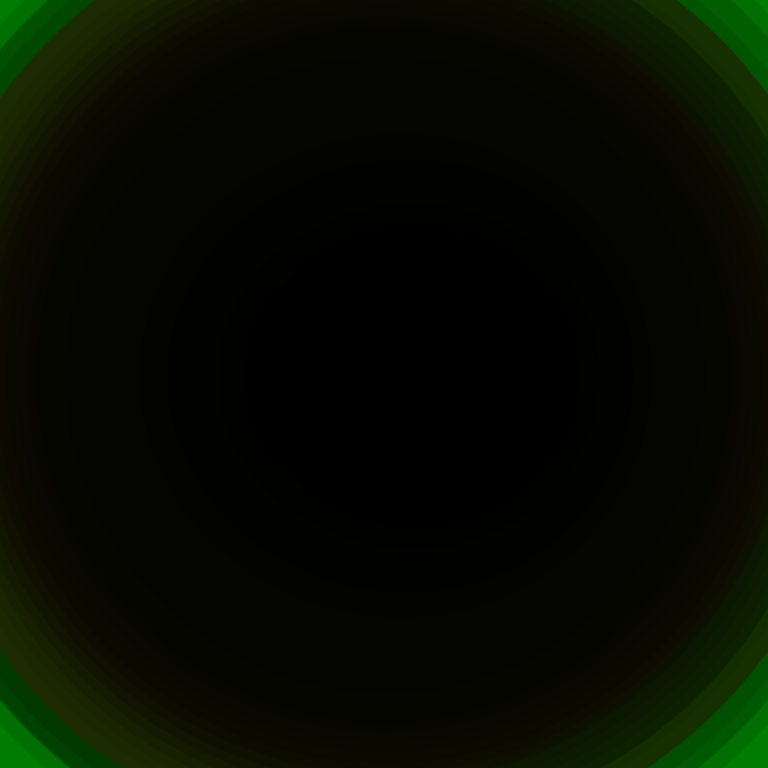
A three.js fragment shader for this background:

```glsl
// A dark, nearly black disc that warms to olive at its rim and breaks
// into stepped green rings in the four corners of the canvas.
// Radial ramps are terraced into thin bands, then tinted per side.
varying vec2 vUv;

// Turns a smooth ramp into soft-edged steps of the given width.
float terrace(float x, float width) {
  float k = x / width;
  return (floor(k) + smoothstep(0.8, 1.0, fract(k))) * width;
}

// Antialiased ring edge.
float edge(float radius, float r) {
  return smoothstep(radius - 0.002, radius + 0.002, r);
}

void main() {
  vec2 p = vUv - vec2(0.5, 0.512);
  float r = length(p);
  float right = smoothstep(-0.25, 0.25, p.x);
  float top = smoothstep(-0.25, 0.25, p.y);

  // Faint inner glow, darkest in a wide oval right of the middle.
  float oval = length((vUv - vec2(0.54, 0.51)) * vec2(0.93, 1.06));
  float inner = terrace(mix(oval, r, smoothstep(0.2, 0.45, r)), 0.03);
  vec3 color = vec3(0.024, 0.024, 0.0) * smoothstep(0.12, 0.47, inner);

  // Brown haze growing into an olive rim, greener on the right.
  float band = terrace(r, 0.013);
  color += vec3(0.022, 0.014, 0.0) * smoothstep(0.43, 0.51, band);
  vec3 rim = mix(vec3(0.06, 0.125, 0.0), vec3(0.035, 0.145, 0.0), right);
  color += rim * smoothstep(0.49, 0.6, band);

  // Dark green arc inside the right rim.
  float arc = edge(0.53, r) * (1.0 - edge(0.585, r)) * right;
  color = mix(color, vec3(0.025, 0.09, 0.0), 0.5 * arc);

  // Corner rings: dark green, then two brighter steps.
  float shade = mix(mix(0.22, 0.31, right), mix(0.28, 0.33, right), top);
  float shift = 0.01 * right * top;
  color = mix(color, vec3(0.0, shade, 0.0), edge(0.616 + shift * 0.3, r));
  color.g += 0.035 * edge(0.637, r);
  color = mix(color, vec3(0.0, 0.43, 0.0), edge(0.655 + shift, r));
  color = mix(color, vec3(0.0, 0.49, 0.0), edge(0.676 + shift, r));

  gl_FragColor = vec4(color, 1.0);
}
```
